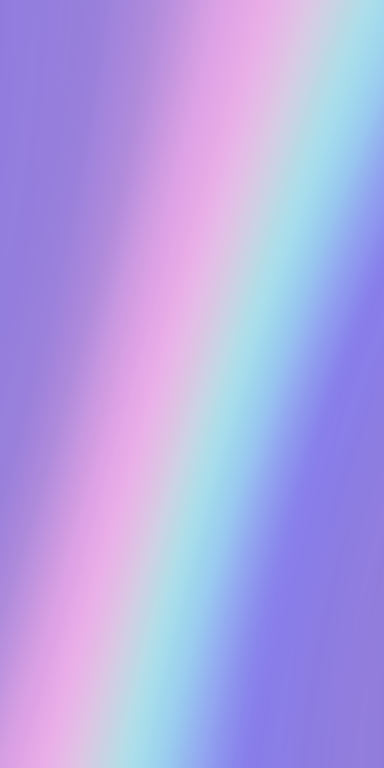
This background is drawn by a Shadertoy shader. Its source:

```glsl
// A soft holographic ribbon: a slanted band of pink, pearl, cyan and blue on violet.
// Each point is measured across the leaning band, then coloured by a smoothed
// gradient ramp; layered sines add faint streaks that run along the band.

#define BAND_BASE 0.10       // pink ridge at the bottom edge
#define BAND_LEAN 0.575      // sideways travel from bottom to top
#define BAND_WIDTH 0.95      // narrowest relative width
#define BAND_FLARE 0.80      // widening away from the waist
#define WAIST_HEIGHT 0.35
#define RAMP_BLUR 0.018
#define STREAK_STRENGTH 0.004

const int STOP_COUNT = 12;

// Colour in rgb, signed distance from the pink ridge in w.
const vec4 STOPS[STOP_COUNT] = vec4[STOP_COUNT](
    vec4(0.57, 0.49, 0.87, -0.50),
    vec4(0.60, 0.50, 0.86, -0.32),
    vec4(0.70, 0.55, 0.86, -0.20),
    vec4(0.84, 0.62, 0.89, -0.10),
    vec4(0.92, 0.67, 0.91,  0.00),
    vec4(0.89, 0.75, 0.90,  0.08),
    vec4(0.80, 0.83, 0.89,  0.15),
    vec4(0.66, 0.88, 0.92,  0.23),
    vec4(0.60, 0.80, 0.94,  0.32),
    vec4(0.57, 0.65, 0.94,  0.40),
    vec4(0.53, 0.49, 0.92,  0.51),
    vec4(0.57, 0.49, 0.86,  0.78));

vec3 ramp(float d) {
    vec3 color = STOPS[0].rgb;
    for (int i = 1; i < STOP_COUNT; i++) {
        float t = (d - STOPS[i - 1].w) / (STOPS[i].w - STOPS[i - 1].w);
        color = mix(color, STOPS[i].rgb, clamp(t, 0.0, 1.0));
    }
    return color;
}

// Weighted taps round off the corners between ramp stops.
vec3 smoothRamp(float d) {
    vec3 sum = vec3(0.0);
    float total = 0.0;
    for (int i = -2; i <= 2; i++) {
        float weight = 3.0 - abs(float(i));
        sum += weight * ramp(d + float(i) * RAMP_BLUR);
        total += weight;
    }
    return sum / total;
}

// Sines vary quickly across the band and slowly along it.
float streaks(float across, float along) {
    float sum = 0.0;
    float amplitude = 0.5;
    float frequency = 34.0;
    for (int i = 0; i < 4; i++) {
        sum += amplitude * sin(across * frequency + 2.0 * sin(along * 5.0 + float(i) * 1.7));
        amplitude *= 0.6;
        frequency *= 1.83;
    }
    return sum;
}

void mainImage(out vec4 fragColor, in vec2 fragCoord) {
    vec2 uv = fragCoord / iResolution.xy;

    // Position across the band, which flares gently above and below its waist
    float fromWaist = uv.y - WAIST_HEIGHT;
    float width = BAND_WIDTH + BAND_FLARE * fromWaist * fromWaist;
    float across = (uv.x - BAND_BASE - BAND_LEAN * uv.y) / width;

    // Gradient and faint brushed sheen
    vec3 color = smoothRamp(across);
    color += STREAK_STRENGTH * streaks(across, uv.y);

    fragColor = vec4(clamp(color, 0.0, 1.0), 1.0);
}
```
